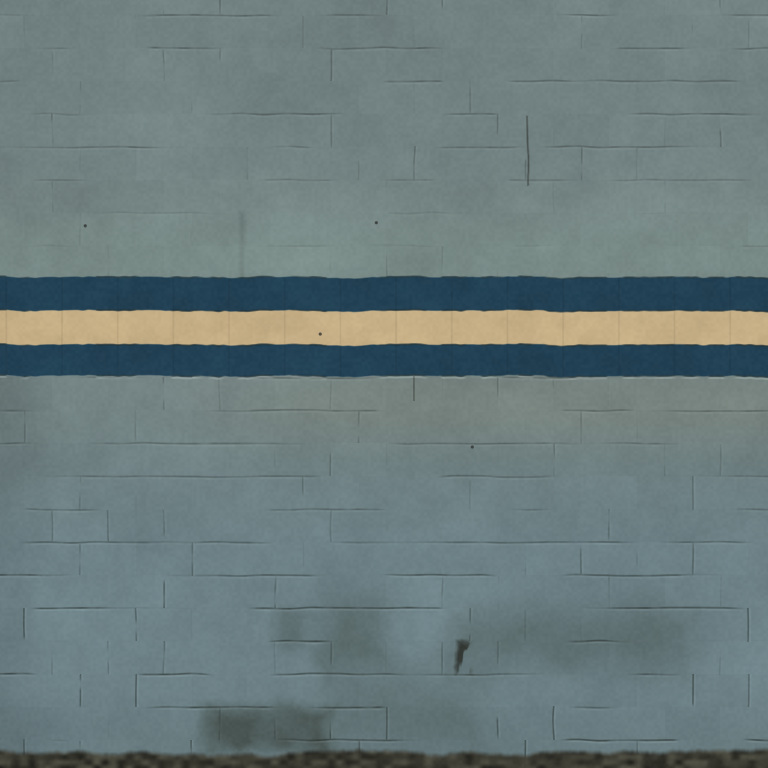
A Shadertoy shader for this texture:

```glsl
// Painted block wall with a cream and navy band, worn mortar joints and damp stains.

float hash(vec2 p) {
    vec3 q = fract(p.xyx * vec3(0.1031, 0.1030, 0.0973));
    q += dot(q, q.yzx + 33.33);
    return fract((q.x + q.y) * q.z);
}

float noise(vec2 p) {
    vec2 i = floor(p), f = fract(p);
    f = f * f * (3.0 - 2.0 * f);
    return mix(mix(hash(i), hash(i + vec2(1, 0)), f.x),
               mix(hash(i + vec2(0, 1)), hash(i + vec2(1, 1)), f.x), f.y);
}

float fbm(vec2 p) {
    float sum = 0.0, amp = 0.5;
    for (int i = 0; i < 5; i++) {
        sum += amp * noise(p);
        p = mat2(1.6, 1.2, -1.2, 1.6) * p + 7.3;
        amp *= 0.5;
    }
    return sum;
}

// Soft line of half width w around distance d
float stroke(float d, float w, float px) {
    return 1.0 - smoothstep(w - px * 0.5, w + px, abs(d));
}

// Soft box used for cracks and stains
float patchMask(vec2 p, vec2 center, vec2 halfSize, float blur) {
    vec2 d = abs(p - center) - halfSize;
    return 1.0 - smoothstep(-blur, blur, max(d.x, d.y));
}

// x: dark joint, y: lit lip beneath it
vec2 mortar(vec2 p, float px) {
    p += 0.0022 * (vec2(noise(p * 32.0), noise(p * 32.0 + 40.0)) - 0.5);
    float course = (p.y - 0.0365) / 0.0429;
    float row = floor(course + 0.5);
    float dy = (course - row) * 0.0429;
    float bedWear = smoothstep(0.43, 0.66, noise(vec2(p.x * 13.0, row * 7.7)))
                  * (0.4 + 0.6 * noise(vec2(p.x * 75.0, row * 3.1)));
    float bed = stroke(dy, 0.0008, px) * bedWear;
    float lip = stroke(dy + 0.0025, 0.0009, px) * bedWear;

    float level = floor(course);
    float column = p.x / 0.0725 + 0.5 * mod(level, 2.0) + 0.06;
    float joint = floor(column + 0.5);
    float dx = (column - joint) * 0.0725;
    float jointWear = smoothstep(0.45, 0.95, hash(vec2(joint, level) + 11.0))
                    * smoothstep(0.25, 0.65, noise(vec2(joint * 5.3, p.y * 55.0)));
    float head = stroke(dx, 0.0007, px) * jointWear;
    return vec2(max(bed, head * 0.75), max(lip, stroke(dx - 0.0023, 0.0008, px) * jointWear * 0.6));
}

void mainImage(out vec4 fragColor, in vec2 fragCoord) {
    vec2 uv = fragCoord / iResolution.xy;
    float px = 1.0 / iResolution.y;
    float cloud = fbm(uv * vec2(5.0, 7.0));
    float mottle = fbm(uv * 38.0 + 9.0);
    float grain = noise(uv * 260.0);

    // Wall paint: bluish below, paler and greener around the band
    vec3 color = mix(vec3(0.425, 0.505, 0.525), vec3(0.445, 0.505, 0.505), smoothstep(0.25, 0.52, uv.y));
    color += vec3(0.025, 0.035, 0.02) * exp(-pow((uv.y - 0.67) / 0.07, 2.0));
    color += vec3(0.025, 0.012, -0.01) * exp(-pow((uv.y - 0.47) / 0.05, 2.0)) * smoothstep(0.15, 0.5, uv.x);
    color *= 1.0 + 0.13 * (cloud - 0.48) + 0.08 * (mottle - 0.48);
    color *= 1.0 - 0.07 * (1.0 - smoothstep(0.0, 0.09, uv.x)) * step(uv.y, 0.51);

    // Slight tone change from block to block
    float level = floor((uv.y - 0.0365) / 0.0429);
    color *= 0.985 + 0.03 * hash(vec2(floor(uv.x / 0.0725 + 0.5 * mod(level, 2.0) + 0.06), level));

    // Damp stains, broken up by noise
    vec2 warped = uv + 0.045 * (vec2(fbm(uv * 19.0), fbm(uv * 19.0 + 50.0)) - 0.48);
    float damp = 0.85 * patchMask(warped, vec2(0.35, 0.05), vec2(0.078, 0.03), 0.018);
    damp += 0.48 * patchMask(warped, vec2(0.46, 0.175), vec2(0.035, 0.045), 0.03);
    damp += 0.38 * patchMask(warped, vec2(0.385, 0.185), vec2(0.018, 0.02), 0.016);
    damp += 0.42 * patchMask(warped, vec2(0.74, 0.168), vec2(0.15, 0.035), 0.032);
    damp += 0.32 * patchMask(warped, vec2(0.53, 0.075), vec2(0.10, 0.05), 0.04);
    damp += 0.25 * smoothstep(0.12, 0.02, uv.y) * cloud;
    damp *= 0.55 + 0.9 * mottle;
    color = mix(color, vec3(0.25, 0.29, 0.27), clamp(damp * 0.75, 0.0, 0.8));

    // Joints are clearest near the ground and worn near the band
    float wear = mix(0.95, 0.5, smoothstep(0.2, 0.34, uv.y));
    wear = mix(wear, 0.22, smoothstep(0.62, 0.66, uv.y));
    wear = mix(wear, 0.55, smoothstep(0.72, 0.82, uv.y));
    vec2 joints = mortar(uv, px) * wear;
    color = mix(color, vec3(0.18, 0.21, 0.20), joints.x * 0.75);
    color += joints.y * 0.055;

    // Cracks and one pale drip
    float crack = 0.6 * patchMask(warped * vec2(0.1, 1.0) + uv * vec2(0.9, 0.0), vec2(0.687, 0.806), vec2(0.001, 0.042), 0.0015);
    crack += 0.65 * patchMask(uv, vec2(0.539, 0.494), vec2(0.0007, 0.016), 0.001);
    crack += 0.85 * patchMask(warped, vec2(0.609, 0.147), vec2(0.009, 0.016), 0.006) * smoothstep(0.4, 0.6, noise(uv * vec2(150.0, 55.0)));
    color = mix(color, vec3(0.17, 0.18, 0.16), clamp(crack, 0.0, 1.0));
    color *= 1.0 - 0.08 * patchMask(uv, vec2(0.315, 0.68), vec2(0.003, 0.045), 0.004);

    // Navy band with a cream centre and hand painted edges
    float y = uv.y + 0.0025 * (noise(vec2(uv.x * 26.0, 3.0)) - 0.5) + 0.0012 * (noise(vec2(uv.x * 130.0, 8.0)) - 0.5) + 0.001 * uv.x;
    float chipped = smoothstep(0.35, 0.7, noise(vec2(uv.x * 60.0, 21.0)));
    color += 0.09 * chipped * stroke(y - 0.5085, 0.0012, px);
    vec3 navy = vec3(0.135, 0.255, 0.33) * (0.93 + 0.14 * mottle + 0.1 * (cloud - 0.48));
    vec3 cream = vec3(0.775, 0.685, 0.525) * (0.95 + 0.1 * mottle);
    float seam = stroke(fract(uv.x / 0.0725 + 0.3) * 0.0725 - 0.03, 0.0008, px);
    float band = smoothstep(-px, px, 0.0641 - abs(y - 0.5751));
    float center = smoothstep(-px, px, 0.0222 - abs(y - 0.5736));
    color = mix(color, mix(navy, cream, center) * (1.0 - 0.06 * seam), band);
    float rim = stroke(abs(y - 0.5736) - 0.0225, 0.0009, px) + stroke(abs(y - 0.5751) - 0.0643, 0.0008, px);
    color = mix(color, vec3(0.12, 0.18, 0.20), 0.6 * clamp(rim, 0.0, 1.0) * chipped);

    // Small pits
    vec2 pits[4] = vec2[4](vec2(0.417, 0.565), vec2(0.111, 0.706), vec2(0.490, 0.710), vec2(0.615, 0.418));
    for (int i = 0; i < 4; i++)
        color = mix(color, vec3(0.17), 0.75 * (1.0 - smoothstep(0.001, 0.003, length(uv - pits[i]))));

    // Dirt line and soil at the foot
    float soilTop = 0.011 + 0.016 * fbm(vec2(uv.x * 28.0, 2.0));
    float soil = 1.0 - smoothstep(-0.004, 0.005, uv.y - soilTop);
    vec3 earth = mix(vec3(0.12, 0.115, 0.09), vec3(0.31, 0.30, 0.25), noise(uv * vec2(95.0, 140.0)));
    color = mix(color, earth, soil * 0.93);
    color += 0.022 * (grain - 0.5);
    fragColor = vec4(color, 1.0);
}
```
